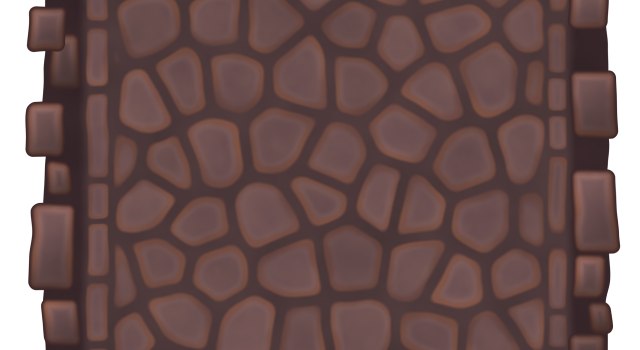
This texture is drawn by a Shadertoy shader. Its source:

```glsl
// Draws a cobbled stone path with narrow brick kerbs and chunky side blocks on white.

float hash(vec2 p) {
    return fract(sin(dot(p, vec2(127.1, 311.7))) * 43758.5453);
}

float noise(vec2 p) {
    vec2 i = floor(p), f = fract(p);
    f = f * f * (3.0 - 2.0 * f);
    float low = mix(hash(i), hash(i + vec2(1, 0)), f.x);
    float high = mix(hash(i + vec2(0, 1)), hash(i + 1.0), f.x);
    return mix(low, high, f.y);
}

float fbm(vec2 p) {
    float sum = 0.0, amp = 0.5;
    for (int i = 0; i < 4; i++) {
        sum += amp * noise(p);
        p = mat2(0.8, 0.6, -0.6, 0.8) * p * 2.03;
        amp *= 0.5;
    }
    return sum;
}

float smoothMin(float a, float b, float k) {
    float h = max(k - abs(a - b), 0.0) / k;
    return min(a, b) - 0.25 * h * h * k;
}

float roundBox(vec2 p, vec2 halfSize, float radius) {
    vec2 q = abs(p) - halfSize + radius;
    return length(max(q, 0.0)) + min(max(q.x, q.y), 0.0) - radius;
}

// Staggered, jittered centre of one cobble
vec2 site(vec2 cell) {
    vec2 jitter = vec2(hash(cell), hash(cell + 57.3)) - 0.5;
    return cell + vec2(0.5 + 0.5 * mod(cell.y, 2.0), 0.5) + 0.72 * jitter;
}

// x: rounded distance to the cobble border, yz: cobble cell
vec3 cobble(vec2 p) {
    vec2 base = floor(p), nearest = base;
    float best = 1e3, border = 1.0;
    for (int k = 0; k < 25; k++) {
        vec2 cell = base + vec2(k % 5 - 2, k / 5 - 2);
        float d = distance(p, site(cell));
        if (d < best) { best = d; nearest = cell; }
    }
    vec2 a = site(nearest);
    for (int k = 0; k < 25; k++) {
        vec2 cell = nearest + vec2(k % 5 - 2, k / 5 - 2);
        if (cell == nearest) continue;
        vec2 b = site(cell);
        border = smoothMin(border, dot(0.5 * (a + b) - p, normalize(b - a)), 0.14);
    }
    return vec3(border, nearest);
}

// Mauve core with an uneven warm rim and a worn bevel
vec3 stoneColor(float depth, float bevel, vec2 p, float seed) {
    float grain = fbm(p * 13.0 + seed * 31.0);
    float patchy = noise(p * 10.0 + seed * 17.0);
    vec3 core = mix(vec3(0.39, 0.285, 0.295), vec3(0.46, 0.34, 0.33), grain);
    vec3 rim = mix(vec3(0.37, 0.25, 0.235), vec3(0.51, 0.325, 0.255), patchy);
    float t = depth / bevel + 0.6 * (grain - 0.45);
    vec3 col = mix(rim, core, smoothstep(0.1, 1.0, t));
    col += 0.035 * patchy * exp(-pow((t - 0.75) * 4.0, 2.0));
    return col * (0.95 + 0.1 * seed);
}

vec3 layStone(vec3 under, float depth, float bevel, vec2 p, float seed, float edge) {
    return mix(under, stoneColor(depth, bevel, p, seed), smoothstep(0.0, edge, depth));
}

// One column of kerb bricks; row counts bricks upward
vec3 kerb(vec3 col, vec2 p, float centre, float halfWidth, float row, float pitch) {
    float end = (0.5 - abs(fract(row) - 0.5)) * pitch - 0.007;
    float depth = smoothMin(halfWidth - abs(p.x - centre), end, 0.02);
    return layStone(col, depth, 0.024, p, hash(vec2(floor(row), centre)), 0.009);
}

// Four side blocks given by centres and half sizes
vec3 blocks(vec3 col, vec2 p, vec4 cx, vec4 cy, vec4 hw, vec4 hh, float light) {
    for (int i = 0; i < 4; i++) {
        vec2 q = p - vec2(cx[i], cy[i]);
        q.x += 0.06 * q.y * sin(cy[i] * 19.0);
        float depth = -roundBox(q, vec2(hw[i], hh[i]), 0.023);
        vec3 face = stoneColor(depth, 0.035, p, hash(vec2(cx[i], cy[i])));
        float lit = smoothstep(-1.0, 1.0, q.y / hh[i] - 0.4 * q.x / hw[i]);
        face *= light * mix(0.8, 1.1, lit);
        face += 0.075 * vec3(1.0, 0.65, 0.5) * exp(-pow((depth - 0.022) * 110.0, 2.0)) * lit;
        face = mix(vec3(0.24, 0.15, 0.155), face, smoothstep(0.0, 0.014, depth));
        col = mix(col, face, smoothstep(-0.002, 0.002, depth));
    }
    return col;
}

void mainImage(out vec4 fragColor, in vec2 fragCoord) {
    vec2 uv = fragCoord / iResolution.y;
    vec2 p = uv + 0.009 * (vec2(noise(uv * 15.0), noise(uv * 15.0 + 40.0)) - 0.5);

    // Dark side walls, lighter mortar between the kerbs
    float inner = smoothstep(0.22, 0.26, p.x) * smoothstep(1.65, 1.61, p.x);
    vec3 mortar = mix(vec3(0.21, 0.145, 0.16), vec3(0.30, 0.222, 0.228), inner);
    mortar *= 0.9 + 0.2 * fbm(p * 9.0);

    // Cobbles held between the kerbs
    float size = 0.172;
    vec3 stone = cobble(p / size + vec2(0.3, 0.2));
    float side = min(p.x - 0.322, 1.558 - p.x);
    float depth = smoothMin(stone.x * size - 0.009, side, 0.03);
    vec3 col = layStone(mortar, depth, 0.034, p, hash(stone.yz + 9.0), 0.011);

    // Kerb bricks of uneven length
    float leftRow = 5.5 * p.y - 0.1 + 0.45 * exp(-pow((p.y - 0.5) * 10.0, 2.0));
    col = kerb(col, p, 0.279, 0.034, leftRow, 0.18);
    col = kerb(col, p, 1.592, 0.029, 6.0 * p.y + 0.4 * sin(9.0 * p.y), 0.16);

    // Ragged outer silhouette
    float wall = min(p.x - 0.127, 1.736 - p.x) + 0.012 * (noise(uv * 9.0) - 0.5);
    col = mix(vec3(1.0), col, smoothstep(-0.002, 0.002, wall));

    // Recessed blocks, then the left and right rows
    col = blocks(col, p, vec4(0.186, 0.168, 1.716, 1.677), vec4(0.825, 0.49, 0.091, 0.005),
                 vec4(0.044, 0.037, 0.034, 0.055), vec4(0.08, 0.05, 0.045, 0.043), 0.85);
    col = blocks(col, p, vec4(0.176, 0.150, 0.130, 0.135), vec4(0.08, 0.294, 0.628, 0.917),
                 vec4(0.053, 0.063, 0.055, 0.056), vec4(0.066, 0.125, 0.079, 0.066), 1.0);
    col = blocks(col, p, vec4(1.682, 1.700, 1.697, 1.682), vec4(0.21, 0.396, 0.704, 0.983),
                 vec4(0.047, 0.065, 0.066, 0.059), vec4(0.067, 0.118, 0.097, 0.065), 1.0);
    fragColor = vec4(col, 1.0);
}
```
